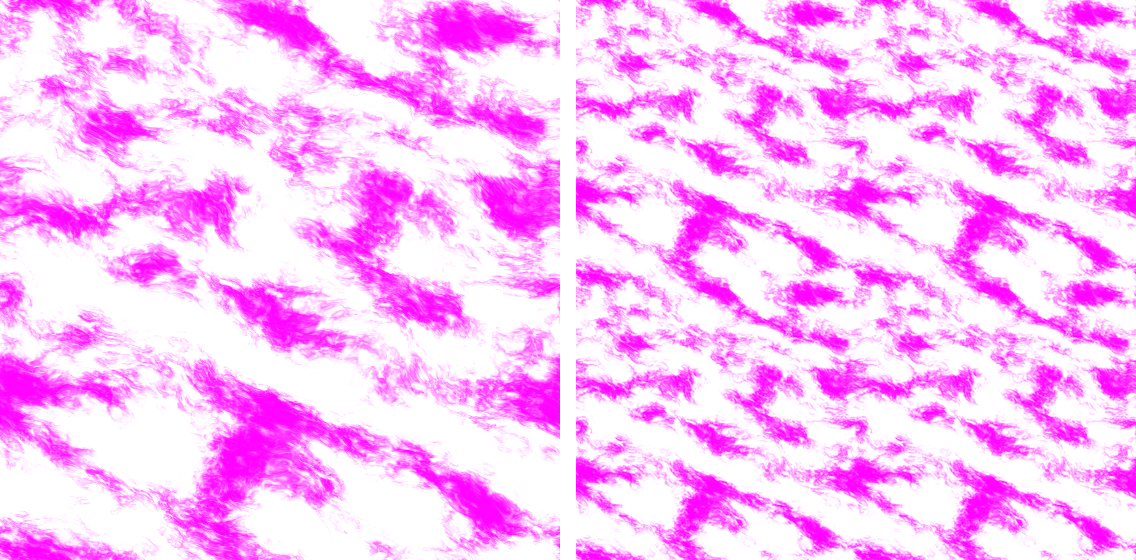
Left, the tile; right, the same tile 2 across and 2 down.
Reproduce this texture procedurally as a Shadertoy shader.

```glsl
// Tileable magenta clouds: slanted soft banks with fine curly wisps on white.
#define INK vec3(1.0, 0.02, 1.0)
#define PAPER vec3(1.0)
#define BANK_LATTICE ivec4(4, -2, 4, 10)
#define WISP_LATTICE ivec4(9, -2, 6, 16)
#define WISP_OCTAVES 5
#define WISP_AMOUNT 0.6
#define WISP_GAIN 0.74
#define WARP 0.022
#define SPREAD 0.285
#define FADE_START -0.45
#define FADE_END 1.95

// Pseudo-random unit gradient for a lattice cell.
vec2 cellGradient(ivec2 cell, int seed) {
    uint h = uint(cell.x + 4096) * 1597334677u
           ^ uint(cell.y + 4096) * 3812015801u
           ^ uint(seed + 1) * 2654435769u;
    h = (h ^ (h >> 16)) * 2146121005u;
    h = (h ^ (h >> 15)) * 2221713035u;
    h ^= h >> 16;
    float angle = float(h & 65535u) * 6.2831853 / 65536.0;
    return vec2(cos(angle), sin(angle));
}

// Cells one canvas apart on the slanted lattice share one representative.
ivec2 wrapCell(ivec2 cell, ivec4 m) {
    int det = m.x * m.w - m.y * m.z;
    ivec2 tile = ivec2(m.w * cell.x - m.y * cell.y, m.x * cell.y - m.z * cell.x);
    tile = (tile + 8 * det) / det - 8;
    return cell - ivec2(m.x * tile.x + m.y * tile.y, m.z * tile.x + m.w * tile.y);
}

float corner(ivec2 cell, vec2 offset, ivec4 m, int seed) {
    return dot(cellGradient(wrapCell(cell, m), seed), offset);
}

// Gradient noise on an integer lattice that repeats with the canvas.
float noise(vec2 p, ivec4 m, int seed) {
    vec4 k = vec4(m);
    vec2 q = vec2(dot(k.xy, p), dot(k.zw, p));
    ivec2 cell = ivec2(floor(q));
    vec2 f = fract(q);
    vec2 u = f * f * f * (f * (f * 6.0 - 15.0) + 10.0);
    float a = corner(cell, f, m, seed);
    float b = corner(cell + ivec2(1, 0), f - vec2(1, 0), m, seed);
    float c = corner(cell + ivec2(0, 1), f - vec2(0, 1), m, seed);
    float d = corner(cell + ivec2(1, 1), f - vec2(1, 1), m, seed);
    return mix(mix(a, b, u.x), mix(c, d, u.x), u.y);
}

// Octaves with creased crests, which draw out thin curly wisps.
float wisps(vec2 p) {
    float sum = 0.0, amplitude = WISP_AMOUNT;
    ivec4 lattice = WISP_LATTICE;
    for (int i = 0; i < WISP_OCTAVES; i++) {
        float n = noise(p, lattice, 10 + i);
        float crest = 1.65 * (0.172 - abs(n));
        sum += amplitude * (i == 0 ? n : 0.7 * (n + crest));
        amplitude *= WISP_GAIN;
        lattice *= 2;
    }
    return sum;
}

void mainImage(out vec4 fragColor, in vec2 fragCoord) {
    vec2 p = fragCoord / iResolution.xy;

    // Bend the domain so the banks vary in direction and the wisps curl.
    vec2 bend = vec2(noise(p, ivec4(5, 0, 0, 5), 1), noise(p, ivec4(5, 0, 0, 5), 2));
    vec2 curl = vec2(noise(p, ivec4(24, 0, 0, 24), 3), noise(p, ivec4(24, 0, 0, 24), 4));
    vec2 warped = p + WARP * (2.0 * bend + 0.4 * curl);

    // Wisps calm down inside the dense banks.
    float bank = noise(warped, BANK_LATTICE, 5);
    float calm = 1.0 - 0.4 * smoothstep(0.1, 0.5, bank);
    float level = (bank + calm * wisps(warped)) / SPREAD;

    float density = smoothstep(FADE_START, FADE_END, level);
    fragColor = vec4(mix(PAPER, INK, density), 1.0);
}
```
